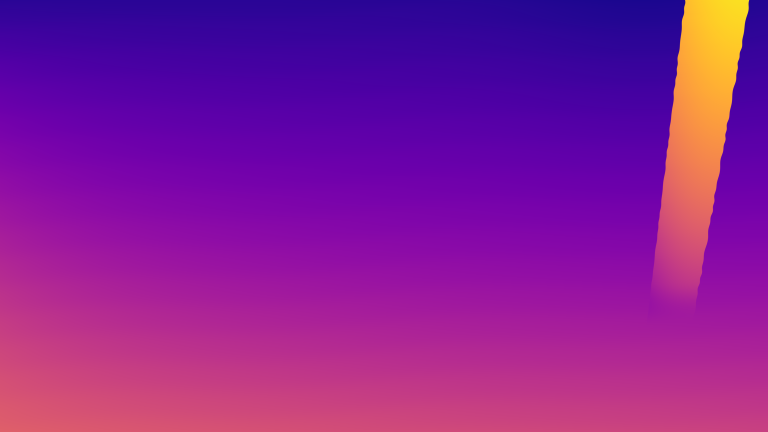
Give the GLSL for this texture map, as a Shadertoy shader.

```glsl
// Heat-coloured depth map: a sloping ground gradient with a tapering bright post at upper right.

// Polynomial heat ramp: indigo, violet, rose, orange, yellow
vec3 heatRamp(float t) {
    t = clamp(t, 0.0, 1.0);
    vec3 c = vec3(-3.659, -22.932, 18.192);
    c = c * t + vec3(10.023, 71.414, -54.072);
    c = c * t + vec3(-11.107, -82.666, 60.140);
    c = c * t + vec3(6.130, 42.346, -28.519);
    c = c * t + vec3(-2.689, -7.456, 3.111);
    c = c * t + vec3(2.177, 0.238, 0.754);
    return clamp(c * t + vec3(0.059, 0.023, 0.543), 0.0, 1.0);
}

// Ground heat: rises downward, faster along the left side
float groundHeat(float u, float down) {
    float leftRise = exp(-5.0 * u);
    float slope = 0.31 + 0.32 * leftRise;
    float curve = 0.19 - 0.07 * u - 0.29 * leftRise;
    float offset = (u - 0.84) / 0.17;
    float topDip = 0.03 * exp(-offset * offset) * (1.0 - down) * (1.0 - down);
    float ripple = 0.0015 * sin(down * 95.0 + u * 9.0 + sin(u * 13.0));
    return 0.05 + slope * down + curve * down * down - topDip + ripple;
}

// Small uneven steps along the post's edges
float edgeWobble(float down) {
    return 0.0005 * (sin(down * 83.0) + sin(down * 191.0 + 2.0 * sin(down * 37.0)));
}

void mainImage(out vec4 fragColor, in vec2 fragCoord) {
    vec2 uv = fragCoord / iResolution.xy;
    float down = 1.0 - uv.y;
    float heat = groundHeat(uv.x, down);

    // Slanted edges converge toward the foot
    float left = 0.892 - 0.0664 * down + edgeWobble(down) * (1.0 - down);
    float right = 0.976 - 0.0996 * down + edgeWobble(down + 0.37);
    float across = clamp((uv.x - left) / (right - left), 0.0, 1.0);
    float soft = 0.7 / iResolution.x;
    float post = smoothstep(-soft, soft, uv.x - left)
               * smoothstep(-soft, soft, right - uv.x);

    // Post cools toward its foot and left side, then fades into the ground
    float postHeat = 0.94 - 0.45 * down - 0.45 * down * down
                   - 0.09 * (1.0 - across) * (1.0 - across);
    postHeat = mix(postHeat, heat, smoothstep(0.65, 0.76, down));

    vec3 color = mix(heatRamp(heat), heatRamp(postHeat), post);
    fragColor = vec4(color, 1.0);
}
```
